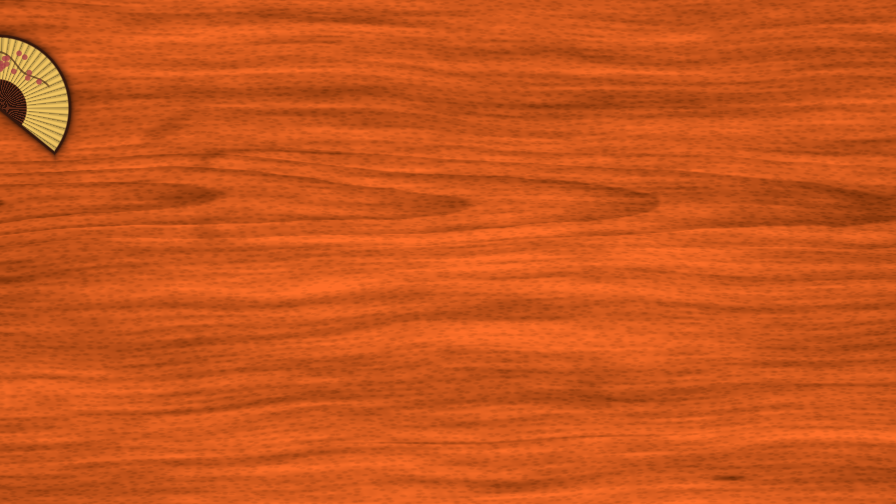
Write a Shadertoy shader that draws this texture.

```glsl
// Polished reddish-orange wood with a cathedral grain and a folding fan at upper left.

const vec3 WOOD_MID = vec3(0.76, 0.32, 0.10);
const vec3 TONE_STEP = vec3(0.11, 0.052, 0.027);
const vec3 FAN_GOLD = vec3(0.80, 0.65, 0.32);
const vec3 FAN_DARK = vec3(0.20, 0.09, 0.05);
const vec3 BLOSSOM = vec3(0.66, 0.25, 0.27);

const float HEART_Y = 0.60;         // axis of the cathedral figure
const float HEART_START = -0.40;    // left centre of the nested arches
const float ARCH_SLOPE = 0.05;
const float RING_WIDTH = 0.022;
const float STREAK_CONTRAST = 1.0;
const float PORE_DEPTH = 0.65;

const vec2 FAN_PIVOT = vec2(-0.005, 0.785);
const vec2 FAN_EDGE_NORMAL = vec2(0.629, 0.778);
const float FAN_RADIUS = 0.146;
const float HUB_RADIUS = 0.058;
const float PLEAT_COUNT = 10.0;     // pleats per radian
const int BLOSSOM_COUNT = 12;

float hash(vec2 p) {
    vec3 q = fract(vec3(p.xyx) * 0.1031);
    q += dot(q, q.yzx + 33.33);
    return fract((q.x + q.y) * q.z);
}

// Smooth value noise in -1..1
float noise(vec2 p) {
    vec2 i = floor(p), f = fract(p);
    f = f * f * (3.0 - 2.0 * f);
    float low = mix(hash(i), hash(i + vec2(1, 0)), f.x);
    float high = mix(hash(i + vec2(0, 1)), hash(i + vec2(1, 1)), f.x);
    return 2.0 * mix(low, high, f.y) - 1.0;
}

// Distance to the nearest scattered cell point
float cellular(vec2 p) {
    vec2 i = floor(p), f = fract(p);
    float nearest = 2.0;
    for (int y = -1; y <= 1; y++)
    for (int x = -1; x <= 1; x++) {
        vec2 o = vec2(x, y);
        vec2 point = o + vec2(hash(i + o), hash(i + o + 71.7));
        nearest = min(nearest, length(point - f));
    }
    return nearest;
}

// Layered sines bend the grain gently
float grainBend(vec2 p) {
    return 0.011 * sin(2.6 * p.x + 4.0 * p.y + 0.6)
         + 0.006 * sin(6.1 * p.x - 9.0 * p.y + 2.0)
         + 0.003 * sin(13.0 * p.x + 17.0 * p.y);
}

vec3 wood(vec2 p, vec2 uv) {
    float dy = p.y - HEART_Y + grainBend(p);
    float away = smoothstep(0.03, 0.13, abs(dy));
    vec2 q = vec2(p.x, dy - 0.025 * p.x * smoothstep(0.05, -0.2, dy));

    // Long streaks, from broad bands to hairlines
    float streaks = 0.75 * noise(q * vec2(0.9, 10.0) + 3.1)
                  + 0.85 * noise(q * vec2(1.7, 33.0) + 17.0) * mix(0.45, 1.0, away)
                  + 0.75 * noise(q * vec2(3.0, 85.0) + 41.0) * mix(0.55, 1.0, away)
                  + 0.60 * noise(q * vec2(11.0, 170.0) + 67.0);
    float contour = abs(noise(q * vec2(1.3, 17.0) + 90.0));
    float darkLine = (1.0 - smoothstep(0.0, 0.13, contour))
                   * smoothstep(-0.3, 0.6, noise(q * vec2(2.0, 9.0) + 23.0));

    // Nested arches: dark outer rim, slow fade inward
    float r = length(vec2(dy, ARCH_SLOPE * (p.x - HEART_START)));
    r += 0.006 * noise(p * vec2(3.5, 9.0)) + 0.0012 * noise(p * vec2(18.0, 40.0));
    float ring = fract(r / RING_WIDTH);
    float rim = smoothstep(0.35, 0.90, ring) * (1.0 - smoothstep(0.90, 1.0, ring));
    rim *= 1.0 - smoothstep(0.05, 0.13, abs(dy));

    // Short pores and slanted cross figure
    float pore = 1.0 - smoothstep(0.10, 0.45, cellular(q * vec2(48.0, 135.0)));
    float figure = noise(vec2(p.x * 75.0 + p.y * 30.0, p.y * 95.0));

    // Small dark smear near the lower right
    float smear = exp(-dot((p - vec2(1.447, 0.051)) * vec2(32.0, 190.0),
                           (p - vec2(1.447, 0.051)) * vec2(32.0, 190.0)));

    vec2 c = (uv - 0.5) * vec2(1.0, 0.85);
    float tone = 0.72 - 2.3 * dot(c, c) + STREAK_CONTRAST * streaks + 0.3 * figure
               - 1.1 * darkLine - 1.5 * rim - PORE_DEPTH * pore - 2.6 * smear;
    return WOOD_MID + TONE_STEP * clamp(tone, -3.2, 2.1);
}

vec3 fanPaint(vec2 d, float px) {
    float r = length(d), angle = atan(d.y, d.x);
    float pleat = fract(angle * PLEAT_COUNT);
    vec3 col = FAN_GOLD * (0.72 + 0.45 * smoothstep(0.0, 0.35, pleat)
                                - 0.25 * smoothstep(0.55, 1.0, pleat));

    // Painted branch and blossoms
    float branch = abs(r - 0.100 - 0.012 * sin(angle * 5.0));
    float reach = smoothstep(0.35, 0.45, angle);
    col = mix(col, FAN_DARK, 0.6 * reach * (1.0 - smoothstep(0.0005, 0.0005 + 1.5 * px, branch)));
    for (int i = 0; i < BLOSSOM_COUNT; i++) {
        float k = float(i);
        float a = mix(0.35, 1.5, hash(vec2(k, 2.0)));
        float rad = mix(0.078, 0.122, hash(vec2(k, 5.0)));
        float dist = length(d - rad * vec2(cos(a), sin(a)));
        col = mix(col, BLOSSOM, 0.8 * (1.0 - smoothstep(0.004, 0.004 + 1.5 * px, dist)));
    }

    // Dark slatted hub
    vec3 slats = FAN_DARK * (0.8 + 1.1 * smoothstep(0.3, 0.8, pleat));
    return mix(slats, col, smoothstep(HUB_RADIUS - px, HUB_RADIUS + px, r));
}

void mainImage(out vec4 fragColor, in vec2 fragCoord) {
    vec2 uv = fragCoord / iResolution.xy;
    vec2 p = fragCoord / iResolution.y;
    float px = 1.0 / iResolution.y;
    vec3 col = wood(p, uv);

    // Fan with dark border and soft shadow
    vec2 d = p - FAN_PIVOT;
    float fan = max(length(d) - FAN_RADIUS, -dot(d, FAN_EDGE_NORMAL));
    col *= 1.0 - 0.6 * exp(-max(fan, 0.0) * 130.0);
    vec3 paint = mix(fanPaint(d, px), FAN_DARK, smoothstep(-0.005 - px, -0.005 + px, fan));
    col = mix(col, paint, 1.0 - smoothstep(-px, px, fan));

    fragColor = vec4(col, 1.0);
}
```
